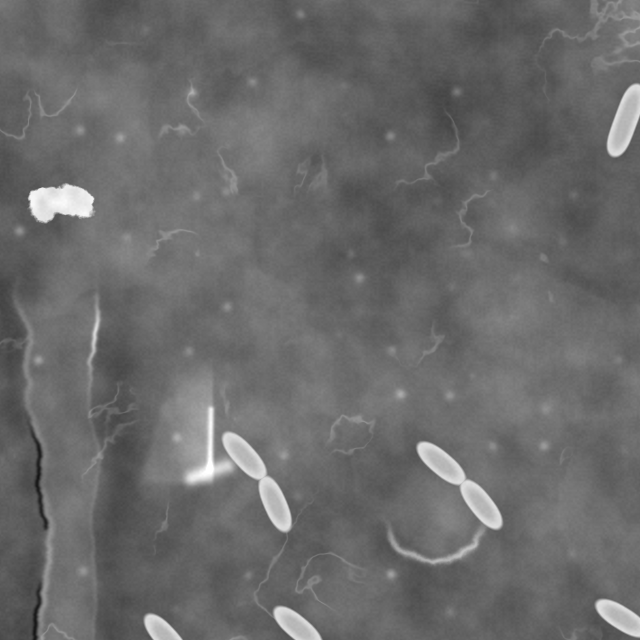
Reproduce this texture procedurally as a WebGL 1 fragment shader.

```glsl
precision highp float;
// Grey electron micrograph: dividing rod cells on a rough, cracked surface.
uniform vec2 u_resolution;

float hash(vec2 p) {
  return fract(sin(dot(p, vec2(127.1, 311.7))) * 43758.5453);
}

float noise(vec2 p) {
  vec2 i = floor(p), f = fract(p);
  f = f * f * (3.0 - 2.0 * f);
  return mix(mix(hash(i), hash(i + vec2(1.0, 0.0)), f.x),
             mix(hash(i + vec2(0.0, 1.0)), hash(i + 1.0), f.x), f.y);
}

float fbm(vec2 p) {
  float sum = 0.0, weight = 0.516;
  for (int i = 0; i < 5; i++) {
    sum += weight * noise(p);
    p = mat2(1.6, 1.2, -1.2, 1.6) * p + 17.3;
    weight *= 0.5;
  }
  return sum;
}

float ridge(float d, float width) {
  return exp(-d * d / (width * width));
}

float below(float d, float blur) {
  return 1.0 - smoothstep(-blur, blur, d);
}

float segment(vec2 p, vec2 a, vec2 b) {
  vec2 ab = b - a;
  return length(p - a - ab * clamp(dot(p - a, ab) / dot(ab, ab), 0.0, 1.0));
}

// Approximate distance to a spindle; higher bluntness gives rounder ends
float spindle(vec2 p, vec2 dir, vec2 size, float bluntness) {
  vec2 q = abs(vec2(dot(p, dir), dot(p, vec2(-dir.y, dir.x)))) / size;
  return (sqrt(pow(q.x, bluntness) + q.y * q.y) - 1.0) * size.y;
}

vec2 heading(float angle) {
  return vec2(cos(angle), sin(angle));
}

float dividingCell(vec2 p, float angle, float bend) {
  vec2 upper = heading(angle + bend), lower = heading(angle - bend);
  vec2 size = vec2(0.047, 0.0175);
  return min(spindle(p + upper * 0.045, upper, size, 2.5),
             spindle(p - lower * 0.045, lower, size, 2.5));
}

float cells(vec2 p) {
  float d = spindle(p - vec2(0.978, 0.812), heading(1.22), vec2(0.06, 0.018), 4.0);
  for (int row = 0; row < 2; row++) {
    for (int col = 0; col < 3; col++) {
      float k = float(col);
      vec2 upperRow = vec2(0.412 + 0.262 * k + 0.05 * k * k, 0.254 - 0.007 * k);
      vec2 lowerRow = vec2(0.29 + 0.06 * k + 0.15 * k * k, 0.02 * k - 0.03);
      vec2 joint = mix(upperRow, lowerRow, float(row));
      d = min(d, dividingCell(p - joint, 0.2 * k - 1.0, 0.16 - 0.06 * k));
    }
  }
  return d;
}

float specks(vec2 p, float count) {
  vec2 id = floor(p * count);
  vec2 centre = 0.5 + 0.6 * (vec2(hash(id), hash(id + 31.0)) - 0.5);
  float strength = hash(id + 57.0);
  return pow(strength, 4.0) * ridge(length(fract(p * count) - centre), 0.09);
}

float surface(vec2 p) {
  vec2 q = p + 0.04 * vec2(noise(p * 12.0), noise(p * 12.0 + 40.0));
  float tone = 0.405 + 0.22 * (fbm(p * 5.0) - 0.5) + 0.16 * (fbm(p * 20.0) - 0.5);
  tone += 0.025 * (smoothstep(0.46, 0.53, fbm(q * 6.0 + 9.0)) - 0.5);
  float wisps = ridge(fbm(q * 9.0 + 3.0) - 0.5, 0.018);
  tone += 0.11 * wisps * smoothstep(0.55, 0.8, noise(p * 11.0 + 7.0));
  return tone + 0.22 * specks(p, 12.0);
}

// Raised strip with bright edges, side shadows and a dark crack
float strip(vec2 p) {
  float fade = 1.0 - smoothstep(0.47, 0.6, p.y);
  float left = p.x - 0.035 - 0.03 * below(p.y - 0.3, 0.1)
             - 0.05 * (fbm(vec2(p.y * 13.0, 2.0)) - 0.5);
  float right = p.x - 0.145 - 0.04 * (fbm(vec2(p.y * 11.0, 8.0)) - 0.5);
  float tone = 0.05 * below(-left, 0.004) * below(right, 0.006);
  tone += (0.05 + 0.15 * noise(vec2(p.y * 16.0, 4.0))) * ridge(left - 0.004, 0.006);
  tone += (0.06 + 0.38 * ridge(p.y - 0.48, 0.05)) * ridge(right, 0.004);
  tone -= 0.07 * ridge(right - 0.035, 0.03) + 0.06 * ridge(left + 0.02, 0.018);
  float gaps = smoothstep(0.3, 0.5, noise(vec2(p.y * 14.0, 21.0)));
  return fade * tone - 0.25 * gaps * below(p.y - 0.33, 0.03) * ridge(left + 0.004, 0.004);
}

float flap(vec2 p) {
  float rise = clamp((p.y - 0.24) / 0.22, 0.0, 1.0);
  float left = mix(0.218, 0.28, rise);
  float mask = below(left - p.x, 0.008) * below(p.x - 0.333, 0.004)
             * below(0.245 - p.y, 0.008) * (1.0 - smoothstep(0.4, 1.0, rise));
  float tone = mask * (0.06 + 0.12 * smoothstep(0.25, 0.33, p.x));
  tone += 0.32 * ridge(segment(p, vec2(0.33, 0.36), vec2(0.328, 0.27)), 0.005);
  return tone + 0.4 * ridge(segment(p, vec2(0.3, 0.253), vec2(0.355, 0.272)), 0.012);
}

float crater(vec2 p) {
  float r = length(p) + 0.02 * (fbm(p * 35.0 + 5.0) - 0.5);
  return 0.04 * below(r - 0.06, 0.02)
       + 0.33 * ridge(r - 0.078, 0.006) * smoothstep(0.0, 0.06, -p.y);
}

void main() {
  vec2 p = gl_FragCoord.xy / u_resolution;
  float tone = surface(p) + strip(p) + flap(p) + crater(p - vec2(0.68, 0.2));

  // Bright ragged dust particle
  float dust = length((p - vec2(0.1, 0.685)) / vec2(0.05, 0.03)) - 1.0;
  dust += 1.4 * (fbm(p * 32.0) - 0.5);
  tone = mix(tone, 0.86 + 0.12 * noise(p * 60.0), below(dust, 0.1));

  // Cells with glowing rims and faint shadows
  float d = cells(p);
  tone -= 0.03 * exp(-max(d, 0.0) / 0.015);
  tone = mix(tone, mix(0.72, 0.86, smoothstep(-0.012, -0.002, d)), below(d, 0.002));

  tone += 0.03 * (noise(p * 300.0) - 0.5);
  gl_FragColor = vec4(vec3(tone), 1.0);
}
```
